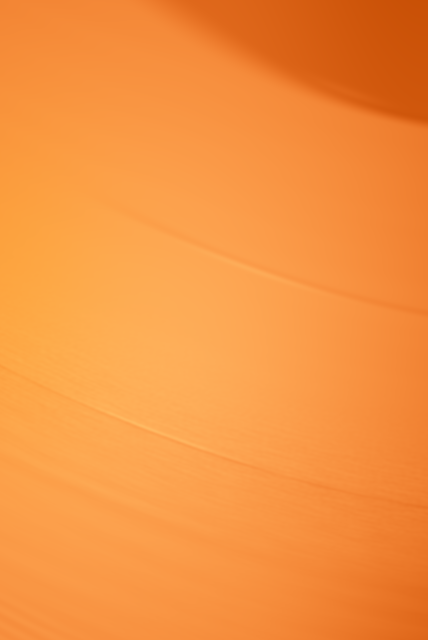
Reproduce this texture procedurally as a Shadertoy shader.

```glsl
// Glossy orange disc surface: curved grooves, a soft warm glow and a shadowed upper corner.
#define GLOW_CENTER vec2(0.25, 0.83)
#define GLOW_FALLOFF vec2(1.17, 1.07)
#define GLOW_GAIN 0.27
#define BASE_LEVEL 0.40
#define FOCUS_DEPTH 0.83
#define FOCUS_WIDTH 0.17
#define GROOVE_FREQ 115.0
#define GROOVE_GAIN 0.026
#define GRAIN_GAIN 0.016
#define STREAK_GAIN 0.016

vec2 hashGradient(vec2 cell) {
    vec3 h = fract(vec3(cell.xyx) * vec3(0.1031, 0.1030, 0.0973));
    h += dot(h, h.yzx + 33.33);
    return 2.0 * fract((h.xx + h.yz) * h.zy) - 1.0;
}

float gradientNoise(vec2 p) {
    vec2 i = floor(p), f = fract(p);
    vec2 w = f * f * f * (f * (f * 6.0 - 15.0) + 10.0);
    float a = dot(hashGradient(i), f);
    float b = dot(hashGradient(i + vec2(1, 0)), f - vec2(1, 0));
    float c = dot(hashGradient(i + vec2(0, 1)), f - vec2(0, 1));
    float d = dot(hashGradient(i + vec2(1, 1)), f - vec2(1, 1));
    return mix(mix(a, b, w.x), mix(c, d, w.x), w.y);
}

float bell(float d, float width) {
    d /= width;
    return exp(-d * d);
}

// Approximate distance below the arc y = k.x + k.y x + k.z x^2
float arcDistance(vec2 p, vec3 k) {
    float slope = k.y + 2.0 * k.z * p.x;
    return (p.y - k.x - p.x * (k.y + k.z * p.x)) * inversesqrt(1.0 + slope * slope);
}

// Broad light, falling off to the right and the lower corner
float surfaceLight(vec2 p) {
    vec2 d = p - GLOW_CENTER;
    float light = BASE_LEVEL + GLOW_GAIN * exp(-dot(d * d, GLOW_FALLOFF));
    light -= 0.03 * pow(p.x, 4.0);
    light -= 0.06 * smoothstep(0.55, 1.05, p.x) * smoothstep(1.2, 1.5, p.y);
    light += 0.022 * bell(length((p - vec2(0.47, 0.88)) * vec2(0.8, 1.0)), 0.24);
    return light;
}

// Bands that separate the grooves, blurred away from the focal plane
float bandLines(vec2 p) {
    float upper = arcDistance(p, vec3(0.338, 0.612, -0.212));
    float lower = arcDistance(p, vec3(0.854, 0.502, -0.169));
    float faint = arcDistance(p, vec3(1.047, 0.46, -0.14));
    float blur = mix(0.016, 0.008, smoothstep(0.2, 0.6, p.x));
    float upperFade = smoothstep(0.12, 0.42, p.x);
    float lines = -0.026 * upperFade * bell(upper + 0.004, blur);
    lines += 0.042 * bell(p.x - 0.6, 0.16) * bell(upper - 0.006, 0.007);
    lines += 0.012 * upperFade * smoothstep(0.0, 0.012, upper) * exp(-max(upper, 0.0) * 14.0);
    lines -= 0.040 * mix(0.7, 1.0, bell(p.x - 0.4, 0.35)) * bell(lower - 0.003, 0.0045);
    lines += 0.055 * bell(p.x - 0.36, 0.16) * bell(lower + 0.003, 0.004);
    lines -= 0.014 * smoothstep(0.0, 0.01, lower) * exp(-max(lower, 0.0) * 9.0);
    lines += 0.018 * bell(p.x - 0.25, 0.3) * bell(faint, 0.012);
    lines -= 0.012 * bell(faint - 0.025, 0.02);
    return lines;
}

// Fine grooves and grain in focus, wide soft streaks elsewhere
float surfaceDetail(vec2 p) {
    float depth = p.y - p.x * (0.502 - 0.169 * p.x);
    float focus = bell(depth - FOCUS_DEPTH, FOCUS_WIDTH);
    float grooves = gradientNoise(vec2(p.x * 14.0, depth * GROOVE_FREQ));
    float grain = gradientNoise(p * vec2(75.0, 110.0) + 17.0);
    float streaks = gradientNoise(vec2(p.x * 1.6, depth * 26.0) + 5.0);
    float grooveFocus = focus * smoothstep(0.64, 0.85, depth);
    float detail = GROOVE_GAIN * grooves * (grooveFocus + 0.2 * smoothstep(0.85, 1.0, depth));
    detail += GRAIN_GAIN * grain * focus;
    detail += STREAK_GAIN * streaks * mix(0.35, 1.0, smoothstep(0.7, 1.05, depth));
    // Ripples in the lower left corner
    float ripple = sin(depth * 190.0 + 2.0 * gradientNoise(p * 4.0));
    return detail + 0.012 * ripple * smoothstep(1.37, 1.42, depth) * smoothstep(0.4, 0.0, p.x);
}

// Shadow beyond the upper arc, with a dim reflection along its rim
float applyShadow(float light, vec2 p) {
    float edge = arcDistance(p, vec3(-0.345, 1.104, -0.466));
    float blur = mix(0.055, 0.016, smoothstep(0.35, 0.95, p.x));
    float shade = 0.405 - 0.09 * smoothstep(0.45, 1.0, p.x) + 0.10 * p.y;
    shade += 0.035 * bell(p.x - 0.81, 0.09) * bell(edge + 0.026, 0.012);
    shade -= 0.012 * smoothstep(0.6, 1.0, p.x) * bell(edge + 0.008, 0.014);
    return mix(shade, light, smoothstep(-blur, blur, edge));
}

vec3 orangeRamp(float level) {
    float dim = 0.70 - level;
    return vec3(0.995 - 1.4 * dim * dim, level, 0.28 + 0.9 * (level - 0.60));
}

void mainImage(out vec4 fragColor, in vec2 fragCoord) {
    // Width units, y running downward from the top edge
    vec2 uv = fragCoord / iResolution.xy;
    vec2 p = vec2(uv.x, 1.5 * (1.0 - uv.y));

    float level = surfaceLight(p) + bandLines(p) + surfaceDetail(p);
    vec3 color = orangeRamp(applyShadow(level, p));

    // Deeper saturation along the left side
    color.b -= 0.07 * bell(p.x, 0.28) * bell(p.y - 0.65, 0.4);
    fragColor = vec4(clamp(color, 0.0, 1.0), 1.0);
}
```
